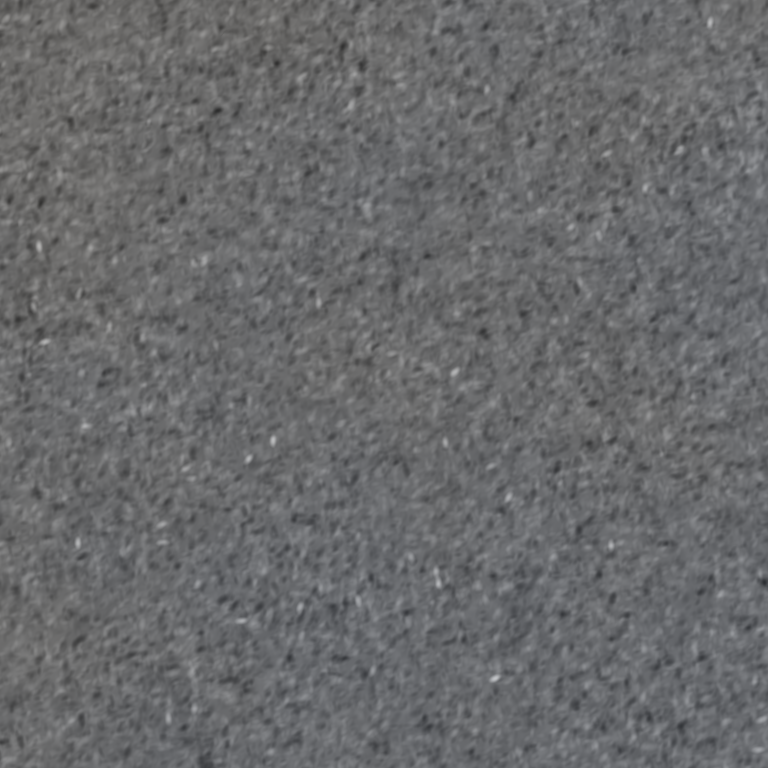
This texture is drawn by a three.js fragment shader. Its source:

```glsl
#define GRAIN_SCALE 84.0
#define GRAIN_CONTRAST 0.088
#define FINE_CONTRAST 0.058
#define FLECK_CONTRAST 0.12
#define GLINT_STRENGTH 0.32
#define LEAN_ANGLE 0.95
#define LEAN_SPREAD 1.9
#define STONE_GREY vec3(0.417, 0.418, 0.421)
#define WARM_TINT vec3(0.007, 0.002, -0.007)
#define COOL_TINT vec3(-0.009, -0.001, 0.011)

varying vec2 vUv;

vec4 hash4(vec2 cell, float seed) {
  vec4 q = fract(vec4(cell.xyx, cell.y + seed) * vec4(0.1031, 0.1030, 0.0973, 0.1099) + seed * 0.137);
  q += dot(q, q.wzxy + 33.33);
  return fract((q.xxyz + q.yzzw) * q.zywx);
}

// Cellular noise: one soft, leaning, light or dark ellipse per cell.
// A higher sparsity leaves fewer strong grains.
float grains(vec2 p, float seed, float sparsity) {
  vec2 home = floor(p);
  float sum = 0.0;
  for (int y = -1; y <= 1; y++) {
    for (int x = -1; x <= 1; x++) {
      vec2 cell = home + vec2(float(x), float(y));
      vec4 rnd = hash4(cell, seed);
      float angle = LEAN_ANGLE + (rnd.z - 0.5) * LEAN_SPREAD;
      vec2 along = vec2(cos(angle), sin(angle));
      vec2 offset = p - cell - rnd.xy;
      vec2 local = vec2(dot(offset, along), dot(offset, vec2(-along.y, along.x)));
      local.y /= 0.55;
      float body = max(0.0, 1.0 - dot(local, local));
      float tone = rnd.w * 2.0 - 1.0;
      sum += sign(tone) * pow(abs(tone), sparsity) * body * body;
    }
  }
  return sum;
}

// Layered sines for broad, uneven drift
float drift(vec2 p) {
  float sum = 0.0;
  float weight = 0.5;
  for (int i = 0; i < 4; i++) {
    sum += weight * sin(p.x + 1.7 * sin(p.y)) * cos(p.y - 1.3 * sin(p.x * 0.8));
    p = mat2(1.2, 1.4, -1.4, 1.2) * p + 2.3;
    weight *= 0.65;
  }
  return sum;
}

void main() {
  vec2 p = vUv * GRAIN_SCALE;

  // Broad shading and uneven grain strength
  float mottle = drift(vUv * 7.0 + 1.0);
  float patchiness = 1.0 + 0.22 * drift(vUv * 9.0 + 8.0);
  float tone = 0.010 * mottle + 0.014 * (vUv.x * vUv.y - 0.25);
  tone += 0.025 * grains(p * 0.32, 41.0, 1.0);

  // Mineral grains, fine grit and scattered strong flecks
  float grit = GRAIN_CONTRAST * grains(p, 3.0, 1.0);
  grit += FINE_CONTRAST * grains(p * 1.6 + 5.0, 11.0, 1.0);
  float flecks = grains(p * 0.95 + 9.0, 19.0, 5.0);
  grit += FLECK_CONTRAST * (min(flecks, 0.0) * 1.15 + max(flecks, 0.0) * 0.75);
  tone += grit * patchiness;

  // Rare bright glints
  tone += GLINT_STRENGTH * max(0.0, grains(p * 1.1 + 3.0, 29.0, 50.0));

  // Warm upper left, cool lower right, with wandering borders
  float warmth = 0.5 + 0.45 * (vUv.y - vUv.x) + 0.35 * drift(vUv * 5.0 + 4.0);
  vec3 tint = mix(COOL_TINT, WARM_TINT, smoothstep(0.0, 1.0, warmth));

  gl_FragColor = vec4(clamp(STONE_GREY + tint + tone, 0.0, 1.0), 1.0);
}
```
